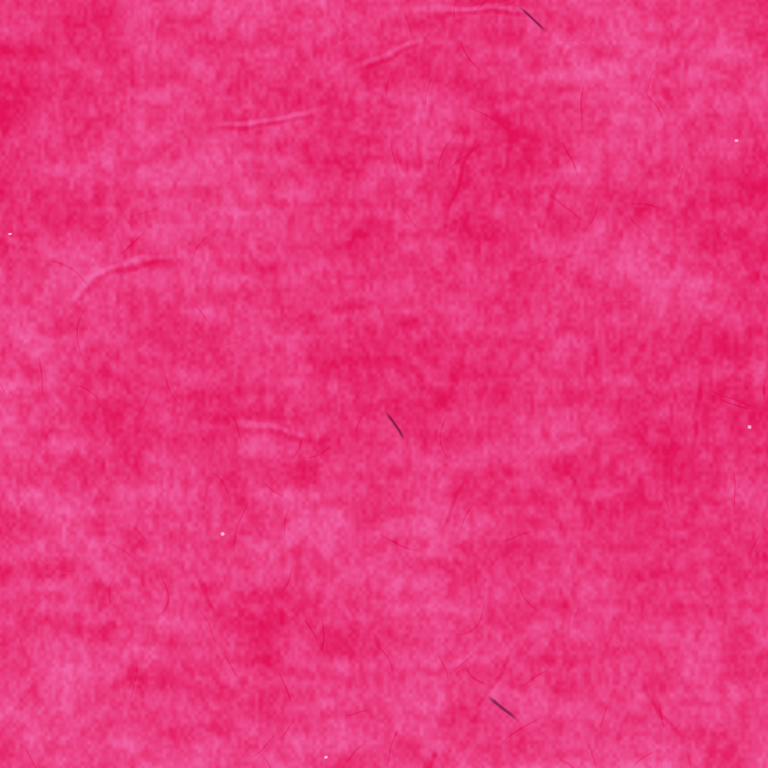
Reproduce this texture procedurally as a three.js fragment shader.

```glsl
varying vec2 vUv;

float hash(vec2 p) {
  return fract(sin(dot(p, vec2(127.1, 311.7))) * 43758.5453);
}

float noise(vec2 p) {
  vec2 cell = floor(p);
  vec2 f = fract(p);
  f = f * f * (3.0 - 2.0 * f);
  float low = mix(hash(cell), hash(cell + vec2(1.0, 0.0)), f.x);
  float high = mix(hash(cell + vec2(0.0, 1.0)), hash(cell + vec2(1.0, 1.0)), f.x);
  return mix(low, high, f.y);
}

// Noise centred on zero
float wave(vec2 p) {
  return noise(p) - 0.5;
}

// Curved, tapered strands scattered over a grid; returns coverage
float strands(vec2 uv, float cells, float share, float halfLength, float width,
              float heading, float spread, float seed) {
  vec2 p = uv * cells;
  float cover = 0.0;
  for (int j = -1; j <= 1; j++) {
    for (int i = -1; i <= 1; i++) {
      vec2 cell = floor(p) + vec2(float(i), float(j));
      vec2 key = cell + seed;
      vec2 centre = cell + vec2(hash(key + 3.1), hash(key + 7.7));
      float angle = heading + spread * (hash(key + 11.3) - 0.5);
      float c = cos(angle);
      float s = sin(angle);
      vec2 q = p - centre;
      q = vec2(c * q.x + s * q.y, c * q.y - s * q.x);
      q.y += (hash(key + 17.9) - 0.5) * 1.2 * q.x * q.x;
      float reach = halfLength * mix(0.45, 1.0, hash(key + 23.5));
      float taper = 1.0 - smoothstep(0.4, 1.0, abs(q.x) / reach);
      float line = 1.0 - smoothstep(0.25, 1.0, abs(q.y) / (width * cells));
      cover = max(cover, line * taper * step(hash(key), share));
    }
  }
  return cover;
}

// Raised wrinkle: lit on its upper side, shaded below
float crease(vec2 uv) {
  float lit = strands(uv, 5.0, 0.45, 0.55, 0.006, 0.0, 1.4, 61.0);
  float shade = strands(uv + vec2(0.0, 0.006), 5.0, 0.45, 0.55, 0.006, 0.0, 1.4, 61.0);
  return lit - 0.8 * shade;
}

void main() {
  vec2 uv = vUv;
  vec2 warp = vec2(wave(uv * 9.0 + 4.0), wave(uv * 9.0 + 31.0));
  vec2 bent = uv + 0.05 * warp;
  vec2 wavy = uv + 0.012 * vec2(wave(uv * 28.0 + 8.0), wave(uv * 28.0 + 45.0));

  // Dye clouds, from broad to small
  float clouds = 0.36 * wave(bent * 3.5 + 2.0)
               + 0.42 * wave(bent * vec2(9.0, 11.0) + 14.0)
               + 0.42 * wave(wavy * vec2(23.0, 31.0) + 27.0);

  // Horizontal laid streaks and upright pulp grain
  float streaks = 0.36 * wave(wavy * vec2(15.0, 72.0) + 5.0);
  float grain = 0.34 * wave(wavy * vec2(85.0, 62.0) + 19.0)
              + 0.32 * wave(wavy * vec2(165.0, 75.0) + 37.0)
              + 0.38 * wave(uv * vec2(215.0, 180.0) + 53.0);
  float tone = 0.52 + clouds + streaks + grain;

  // Dyed hairs gather in the darker clouds
  float gather = mix(0.3, 1.0, smoothstep(0.35, 0.7, noise(bent * 5.0 + 70.0)));
  float hairs = strands(wavy, 17.0, 0.5, 0.7, 0.0018, 1.6, 2.6, 83.0);
  float roots = strands(wavy, 8.0, 0.3, 0.5, 0.0045, 1.6, 1.8, 97.0);
  tone -= gather * (0.28 * hairs + 0.3 * roots);

  // Wrinkles fade in and out across the sheet
  tone += 0.36 * crease(wavy) * smoothstep(0.3, 0.7, noise(uv * 4.0 + 90.0));

  vec3 crimson = vec3(0.89, 0.10, 0.37);
  vec3 rose = vec3(0.912, 0.215, 0.475);
  vec3 palePink = vec3(0.94, 0.35, 0.61);
  tone = clamp(tone, -0.1, 1.15);
  vec3 colour = tone < 0.46 ? mix(crimson, rose, tone / 0.46)
                            : mix(rose, palePink, (tone - 0.46) / 0.54);

  // A few bark slivers and pale flecks
  float bark = strands(wavy, 5.0, 0.2, 0.16, 0.003, 1.9, 1.6, 113.0);
  colour = mix(colour, vec3(0.42, 0.08, 0.25), 0.7 * bark);
  float fleck = strands(uv, 6.0, 0.08, 0.025, 0.0035, 1.5, 1.0, 131.0);
  colour = mix(colour, vec3(1.0, 0.82, 0.9), 0.8 * fleck);

  gl_FragColor = vec4(colour, 1.0);
}
```
